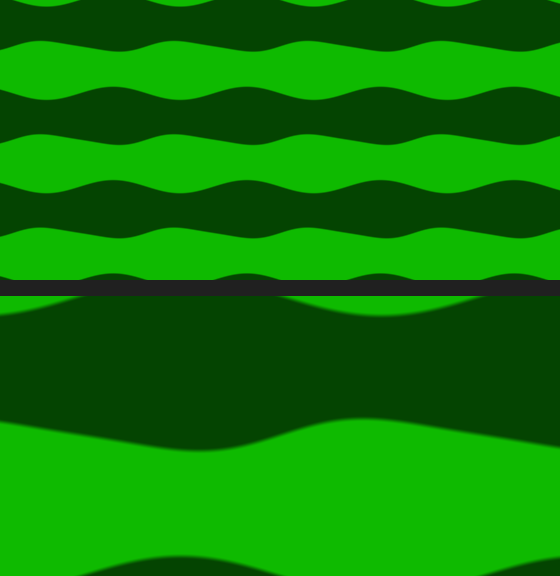
Top: the whole. Bottom: its middle third, enlarged.
Write a WebGL 2 fragment shader that draws this pattern.

```glsl
#version 300 es
precision highp float;

uniform vec2 u_resolution;
out vec4 fragColor;

const float TAU = 6.2831853;

void main() {
    // Height of the canvas is one unit
    vec2 p = gl_FragCoord.xy / u_resolution.y;

    // Three bands up the canvas, each cell starting below its lower edge
    float bandY = fract(p.y * 3.0 + 0.25) - 0.25;
    float phase = TAU * (p.x - 0.0465) / 0.4774;

    // Plain wave below, skewed wave above
    float lowerEdge = -0.0705 * sin(phase);
    float upperEdge = 0.504 + 0.0547 * (sin(phase) + 0.17 * sin(2.0 * phase));

    // Distance inside the band, back in canvas units
    float inside = min(bandY - lowerEdge, upperEdge - bandY) / 3.0;
    float softness = max(0.0038, 0.7 / u_resolution.y);
    float band = smoothstep(-softness, softness, inside);

    vec3 darkGreen = vec3(0.016, 0.265, 0.004);
    vec3 brightGreen = vec3(0.055, 0.73, 0.0);
    fragColor = vec4(mix(darkGreen, brightGreen, band), 1.0);
}
```
